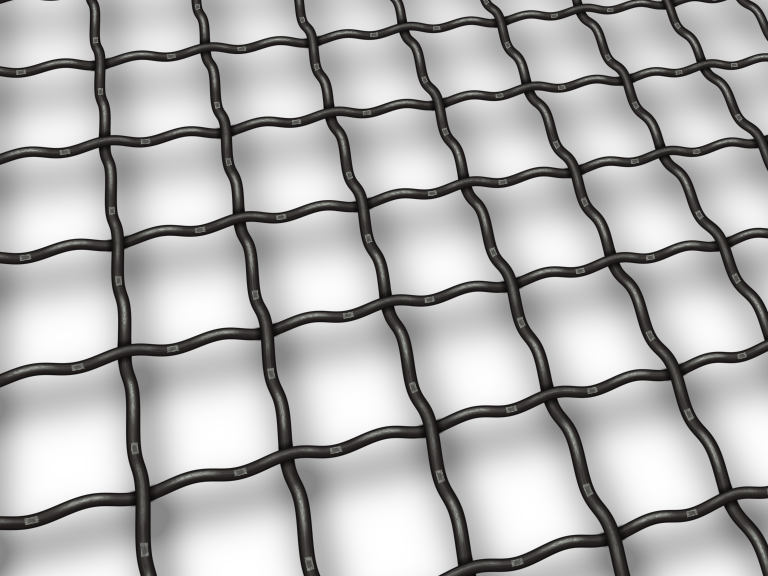
Write a Shadertoy shader that draws this pattern.

```glsl
// Crimped steel wire mesh in perspective, with soft shadows on a white ground.

const float PI = 3.14159265;

// Maps mesh coordinates (column, row, 1) to homogeneous canvas heights.
const mat3 MESH = mat3(0.2009, 0.0493, 0.0322,
                       0.0005, -0.1974, -0.0723,
                       0.1710, 0.8924, 1.0);

const vec3 DARK = vec3(0.12, 0.10, 0.10);
const vec3 MIDTONE = vec3(0.28, 0.27, 0.26);
const vec3 SHEEN = vec3(0.66, 0.68, 0.65);

float hash(vec2 p) {
    return fract(sin(dot(p, vec2(127.1, 311.7))) * 43758.5453);
}

float noise(vec2 p) {
    vec2 i = floor(p), f = fract(p);
    f = f * f * (3.0 - 2.0 * f);
    return mix(mix(hash(i), hash(i + vec2(1, 0)), f.x),
               mix(hash(i + vec2(0, 1)), hash(i + vec2(1, 1)), f.x), f.y);
}

vec2 toMesh(vec2 p) {
    vec3 q = inverse(MESH) * vec3(p, 1.0);
    return q.xy / q.z;
}

// Height of the crimp: a weave wave plus lower bends between crossings.
float crimpWave(float t, float id, bool upright) {
    float wave = 0.82 * cos(PI * (3.0 * t + id)) + 0.18 * cos(PI * (t + id));
    return upright ? wave : -wave;
}

// Point on a wire's centre line; z holds the perspective depth.
vec3 wirePoint(float t, float id, bool upright, float crimp) {
    vec3 q = MESH * vec3(upright ? vec2(id, t) : vec2(t, id), 1.0);
    vec2 lift = vec2(0.3, 1.0) * crimp * crimpWave(t, id, upright);
    return vec3((q.xy + lift) / q.z, q.z);
}

// Position along the wire, depth-scaled distance across it, and depth.
vec3 wireCoords(vec2 p, float t, float id, bool upright, float crimp) {
    vec3 c = vec3(0.0);
    vec2 tangent = vec2(1.0, 0.0);
    for (int k = 0; k < 3; k++) {
        c = wirePoint(t, id, upright, crimp);
        tangent = (wirePoint(t + 0.01, id, upright, crimp).xy - c.xy) / 0.01;
        t += dot(p - c.xy, tangent) / dot(tangent, tangent);
    }
    vec2 normal = normalize(vec2(-tangent.y, tangent.x));
    return vec3(t, dot(p - c.xy, normal) * c.z, c.z);
}

float wireRadius(bool upright) {
    return upright ? 0.0092 : 0.0082;
}

// Blurred coverage of the wires running one way.
float wireShadow(vec2 p, bool upright) {
    const float BLUR = 0.033;
    vec2 g = toMesh(p);
    float t = upright ? g.y : g.x;
    float first = floor(upright ? g.x : g.y);
    float sum = 0.0;
    for (int k = -1; k <= 2; k++) {
        vec3 w = wireCoords(p, t, first + float(k), upright, 0.0);
        float d = w.y / (w.z * BLUR);
        sum += wireRadius(upright) / w.z * exp(-0.5 * d * d);
    }
    return sum * 0.8 / BLUR;
}

// Small stamped dent, raised at the rim, at each low crimp between crossings.
vec2 dent(float t, float x, float low) {
    float nearest = round(t * 3.0) / 3.0;
    float between = step(0.1, abs(nearest - round(nearest)));
    float d = max(abs(t - nearest) / 0.042, abs(x - 0.1) / 0.5);
    float on = between * step(0.0, low);
    return on * vec2(1.0 - smoothstep(0.85, 1.1, d), 1.0 - smoothstep(0.4, 0.7, d));
}

// Steel colour from the position along the wire and across it (-1 to 1).
vec3 steel(float t, float x, float id, bool upright) {
    float wave = crimpWave(t, id, upright);
    float between = smoothstep(0.06, 0.26, abs(t - round(t)));
    float crest = smoothstep(-0.4, 0.7, wave) * mix(0.3, 1.0, between);
    float offset = x - (upright ? -0.05 : 0.28);
    float shine = exp(-offset * offset * 9.0);
    float seed = id * 7.3 + (upright ? 31.0 : 0.0);
    float streak = noise(vec2(t * 9.0, x * 5.0 + seed * 11.0));
    float grain = noise(vec2(t * 70.0, x * 6.0 + seed * 5.0));
    vec3 col = mix(DARK, MIDTONE, exp(-offset * offset * 3.0) * (0.3 + 0.6 * streak));
    col = mix(col, SHEEN, shine * (0.12 + 0.83 * crest) * (0.6 + 0.5 * grain));
    vec2 mark = dent(t, x, -wave);
    col = mix(col, SHEEN * (0.6 + 0.4 * grain), mark.x * 0.75);
    col = mix(col, MIDTONE, mark.y * 0.7);
    return col * (1.0 - 0.5 * smoothstep(0.6, 1.0, abs(x)));
}

vec3 paintWire(vec3 base, vec3 w, float id, bool upright, float pixel) {
    float r = wireRadius(upright);
    float cover = smoothstep(-0.75, 0.75, (r - abs(w.y)) / (w.z * pixel));
    return mix(base, steel(w.x, clamp(w.y / r, -1.0, 1.0), id, upright), cover);
}

void mainImage(out vec4 fragColor, in vec2 fragCoord) {
    float pixel = 1.0 / iResolution.y;
    vec2 p = fragCoord * pixel;
    vec2 g = toMesh(p), id = round(g);

    // Ground under the offset shadow
    vec2 q = p - vec2(0.022, -0.045);
    float shade = wireShadow(q, false) + wireShadow(q, true);
    vec3 col = vec3(1.0 - 0.95 * min(shade, 0.5));

    // Alternating weave: the wire on top changes at every crossing
    vec3 across = wireCoords(p, g.x, id.y, false, 0.0062);
    vec3 down = wireCoords(p, g.y, id.x, true, 0.0085);
    bool uprightOnTop = mod(id.x + id.y, 2.0) < 0.5;
    vec3 top = uprightOnTop ? down : across;
    vec3 under = uprightOnTop ? across : down;
    float topId = uprightOnTop ? id.x : id.y;
    float underId = uprightOnTop ? id.y : id.x;

    vec3 lower = paintWire(col, under, underId, !uprightOnTop, pixel);
    float gap = abs(top.y) - wireRadius(uprightOnTop);
    float contact = 1.0 - smoothstep(0.0, 0.010, gap);
    float onWire = 1.0 - smoothstep(0.008, 0.011, abs(under.y));
    lower *= 1.0 - 0.6 * contact * onWire;
    fragColor = vec4(paintWire(lower, top, topId, uprightOnTop, pixel), 1.0);
}
```
